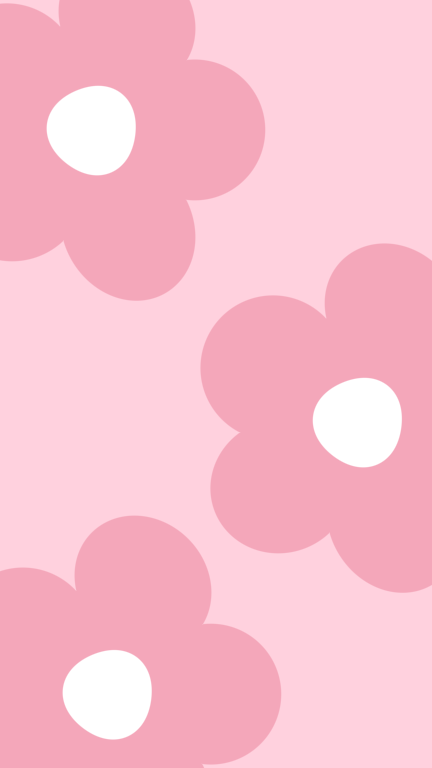
Give the GLSL for this pattern, as a Shadertoy shader.

```glsl
const vec3 BLUSH = vec3(1.0, 0.82, 0.87);
const vec3 ROSE  = vec3(0.957, 0.655, 0.73);
const vec3 WHITE = vec3(1.0);

// Approximate signed distance to an ellipse at the origin, turned by tilt
float ellipse(vec2 p, vec2 radii, float tilt) {
    float c = cos(tilt), s = sin(tilt);
    vec2 q = vec2(c * p.x + s * p.y, c * p.y - s * p.x);
    float k = length(q / radii);
    return k * (k - 1.0) / max(length(q / (radii * radii)), 1e-4);
}

// Five uneven petals joined by a round core
float petals(vec2 p) {
    // Petal centre (xy) and radii (zw), anticlockwise from the right
    vec4 shape[5] = vec4[5](
        vec4( 0.236,  0.000, 0.163, 0.163),
        vec4( 0.079,  0.255, 0.168, 0.148),
        vec4(-0.199,  0.125, 0.168, 0.168),
        vec4(-0.181, -0.148, 0.164, 0.155),
        vec4( 0.081, -0.227, 0.174, 0.150));
    float tilt[5] = float[5](0.0, 2.36, 0.0, 0.35, -1.05);

    float d = length(p) - 0.252;
    for (int i = 0; i < 5; i++) {
        d = min(d, ellipse(p - shape[i].xy, shape[i].zw, tilt[i]));
    }
    return d;
}

// Hand-cut disc with three soft corners
float disc(vec2 p, float radius, float wobble) {
    float angle = atan(p.y, p.x);
    return length(p) - radius - wobble * cos(3.0 * (angle - 0.92));
}

// Coverage of a shape with a soft edge
float fill(float d, float soft) {
    return 1.0 - smoothstep(-soft, soft, d);
}

void mainImage(out vec4 fragColor, in vec2 fragCoord) {
    // One unit is the canvas width
    vec2 p = fragCoord / iResolution.x;
    float soft = 0.8 / iResolution.x;

    vec2 flowers[3] = vec2[3](
        vec2(0.215, 1.477), vec2(0.831, 0.801), vec2(0.252, 0.171));

    vec3 color = BLUSH;
    for (int i = 0; i < 3; i++) {
        vec2 q = p - flowers[i];
        color = mix(color, ROSE, fill(petals(q), soft));
        color = mix(color, WHITE, fill(disc(q, 0.103, 0.0042), soft));
    }
    fragColor = vec4(color, 1.0);
}
```
